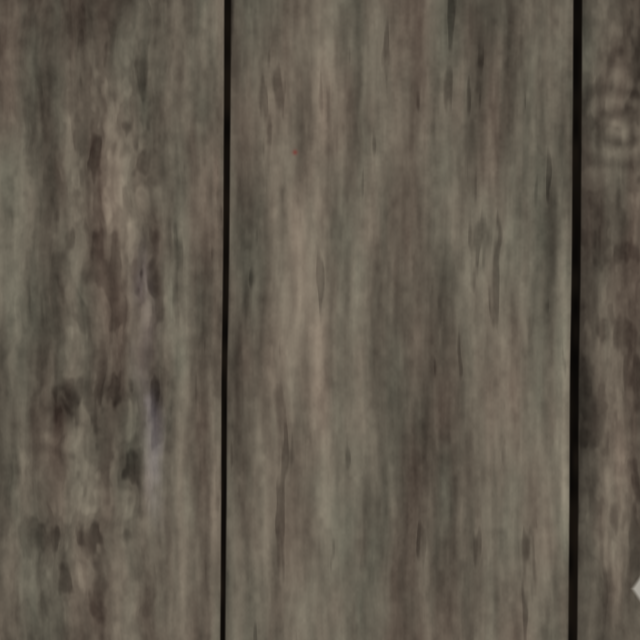
Give the GLSL for this texture, as a three.js fragment shader.

```glsl
varying vec2 vUv;

float hash(vec2 p) {
  return fract(sin(dot(p, vec2(127.1, 311.7))) * 43758.5453);
}

float noise(vec2 p) {
  vec2 i = floor(p), f = fract(p);
  f = f * f * (3.0 - 2.0 * f);
  return mix(mix(hash(i), hash(i + vec2(1.0, 0.0)), f.x),
             mix(hash(i + vec2(0.0, 1.0)), hash(i + 1.0), f.x), f.y);
}

// Layered noise, centred on zero
float fbm(vec2 p) {
  float sum = 0.0, amp = 0.5;
  for (int i = 0; i < 3; i++) {
    sum += amp * (noise(p) - 0.5);
    p = p * 2.03 + 17.3;
    amp *= 0.5;
  }
  return sum;
}

// Soft elliptical spot
float spot(vec2 p, vec2 center, vec2 radius) {
  vec2 d = (p - center) / radius;
  return exp(-dot(d, d));
}

void main() {
  vec2 p = vUv;

  // Boards, separated by slightly leaning seams
  float pitch = 0.547;
  float u = (p.x - 0.347 - 0.009 * p.y + 0.003 * (noise(vec2(3.0, p.y * 5.0)) - 0.5)) / pitch;
  float board = floor(u);
  float seam = floor(u + 0.5);
  float side = (u - seam) * pitch;
  float leftBoard = 1.0 - step(0.0, board);
  float rightBoard = step(1.0, board);
  float wear = leftBoard * (1.0 - 0.8 * smoothstep(0.20, 0.30, p.x)) + 0.75 * rightBoard;

  // Vertical grain, bent a little by broad noise
  vec2 q = p + vec2(board * 3.7, board * 5.1);
  q.x += 0.018 * fbm(p * vec2(5.0, 4.0)) + 0.02 * wear * fbm(p * vec2(14.0, 11.0));
  float tone = 0.52 + 0.95 * fbm(q * vec2(34.0, 3.5));
  tone += 0.65 * fbm(q * vec2(72.0, 9.0));
  tone += 0.75 * fbm(q * vec2(8.0, 4.0) + 9.0);
  tone += 0.35 * fbm(q * vec2(90.0, 60.0));

  // Weathered flakes and pits
  float flakes = fbm(q * vec2(42.0, 17.0) + 31.0);
  float patches = smoothstep(-0.15, 0.12, fbm(p * vec2(7.0, 5.0) + 4.0));
  tone += wear * (0.35 + 0.65 * patches) * (0.30 * smoothstep(0.04, 0.20, flakes)
        - 0.40 * smoothstep(0.04, 0.20, -flakes));

  // Short dark checks in the sound wood
  float checks = smoothstep(0.17, 0.28, fbm(q * vec2(50.0, 7.0) + 53.0));
  tone -= 0.35 * checks * (1.0 - wear);

  // Broad light and dark areas
  tone -= 0.22 * spot(p, vec2(0.09, 0.72), vec2(0.06, 0.30));
  tone -= 0.16 * spot(p, vec2(0.68, 0.42), vec2(0.10, 0.18));
  tone += 0.12 * spot(p, vec2(0.43, 0.82), vec2(0.12, 0.22));
  tone += 0.10 * spot(p, vec2(0.39, 0.22), vec2(0.07, 0.25));

  // Pale scraped streak
  float streakX = 0.232 + 0.02 * (0.45 - p.y) + 0.035 * fbm(vec2(2.0, p.y * 12.0));
  float streak = exp(-pow((p.x - streakX) / 0.016, 2.0))
               * smoothstep(0.14, 0.30, p.y) * (1.0 - smoothstep(0.52, 0.66, p.y));
  streak *= 0.5 + smoothstep(-0.15, 0.15, fbm(p * vec2(60.0, 14.0)));
  tone += 0.32 * streak;

  // Knots with a faint pale rim
  vec2 k = p + 0.018 * vec2(fbm(p * 30.0), fbm(p * 30.0 + 7.0));
  float knot = spot(k, vec2(0.098, 0.355), vec2(0.020, 0.030));
  float rim = length((k - vec2(0.100, 0.355)) / vec2(0.034, 0.050));
  tone += 0.16 * exp(-pow((rim - 1.0) / 0.22, 2.0)) - 0.62 * knot;
  tone -= 0.55 * spot(k, vec2(0.122, 0.975), vec2(0.026, 0.050));
  tone -= 0.25 * spot(k, vec2(0.092, 0.300), vec2(0.010, 0.025));

  // Curled grain and chips on the right board
  float curl = length((k - vec2(0.965, 0.80)) / vec2(0.055, 0.050));
  tone += rightBoard * 0.25 * sin(curl * 9.0) * exp(-curl * curl * 0.6);
  tone += 0.30 * spot(k, vec2(0.967, 0.885), vec2(0.016, 0.022));

  // Wood colours
  vec3 wood = mix(vec3(0.255, 0.228, 0.198), vec3(0.515, 0.480, 0.420), clamp(tone, -0.25, 1.15));
  float tint = fbm(q * vec2(26.0, 5.0) + 71.0);
  wood += tint * vec3(0.045, -0.010, -0.005);
  wood += streak * vec3(0.0, 0.0, 0.025);
  wood = mix(wood, vec3(0.48, 0.20, 0.18), 0.6 * spot(p, vec2(0.461, 0.762), vec2(0.004)));
  float chip = abs(p.x - 1.005) + 0.7 * abs(p.y - 0.080);
  wood = mix(wood, vec3(0.66, 0.64, 0.60), 1.0 - smoothstep(0.012, 0.022, chip));

  // Board edges: pale bevel and shadow beside the gap
  wood *= 1.0 + 0.10 * exp(-pow((side + 0.016) / 0.005, 2.0));
  float shade = exp(-max(side, 0.0) / mix(0.007, 0.025, rightBoard)) * step(0.0, side);
  wood *= 1.0 - 0.36 * shade;

  // Dark gaps
  float halfWidth = mix(0.0034 + 0.0016 * p.y, 0.0066, step(0.5, seam));
  float gap = 1.0 - smoothstep(halfWidth - 0.002, halfWidth + 0.0025, abs(side));
  vec3 gapColor = mix(vec3(0.035, 0.028, 0.022), vec3(0.10, 0.08, 0.06), noise(p * vec2(90.0, 25.0)));
  gl_FragColor = vec4(mix(wood, gapColor, gap), 1.0);
}
```
